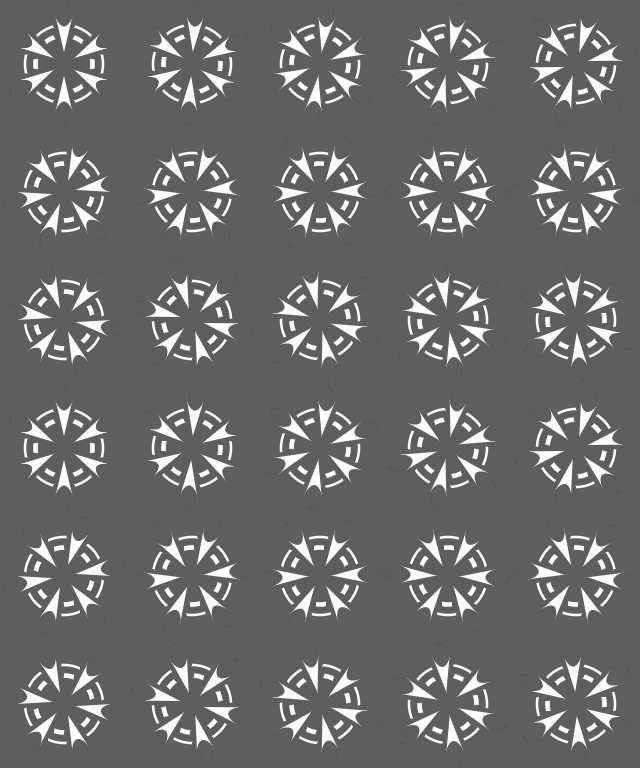
A WebGL 1 fragment shader for this pattern:

```glsl
precision highp float;
// A 5 by 6 grid of white wheels on grey: six notched arrowheads point inward,
// with a thin and a thick arc in each gap. Folding the polar angle repeats the
// sixth; each wheel turns 4 degrees further clockwise, in reading order.

uniform vec2 u_resolution;

// Arrowhead along +y, its tip toward the centre and a curved notch at its tail.
float arrowhead(vec2 p) {
  float x = abs(p.x);
  float side = (x - 0.235 * (p.y - 12.0)) * 0.973;
  float notch = (p.y - 37.5 - 0.125 * x * x) / sqrt(1.0 + 0.0625 * x * x);
  return max(side, notch);
}

// Arc of given radius; size holds half its thickness and half its length.
float arcBand(float r, float angle, float radius, vec2 size) {
  return max(abs(r - radius) - size.x, r * angle - size.y);
}

float coverage(float d, float pixel) {
  return clamp(0.5 - d / pixel, 0.0, 1.0);
}

void main() {
  // Each cell is 128 units wide, centred on its wheel.
  vec2 grid = gl_FragCoord.xy / u_resolution * vec2(5.0, 6.0);
  vec2 cell = floor(grid);
  vec2 p = (fract(grid) - 0.5) * 128.0;
  float pixel = 768.0 / u_resolution.y;

  // Turn the wheel, then fold it into one sixth around an arrow.
  float index = (5.0 - cell.y) * 5.0 + cell.x;
  float turn = radians(4.0) * index;
  float r = length(p);
  float angle = atan(p.x, p.y + 1e-4) - turn;
  float sector = radians(60.0);
  float fold = mod(angle + 0.5 * sector, sector) - 0.5 * sector;
  float gapAngle = 0.5 * sector - abs(fold);
  vec2 q = r * vec2(sin(fold), cos(fold));

  // White arrows and arcs.
  float wheel = arrowhead(q);
  wheel = min(wheel, arcBand(r, gapAngle, 39.0, vec2(1.25, 9.5)));
  wheel = min(wheel, arcBand(r, gapAngle, 28.5, vec2(2.3, 5.0)));

  // Faint petal outlines beyond the arrows, broken up by layered sines.
  float petal = abs(length((q - vec2(0.0, 48.0)) / vec2(6.5, 14.0)) - 1.0) * 6.5;
  float wear = sin(p.x * 0.31 + index * 1.7) + sin(p.y * 0.37 - index * 2.3)
             + 0.6 * sin((p.x + p.y) * 1.1);
  float trace = coverage(petal - 0.3, pixel) * smoothstep(0.0, 0.8, wear)
              * smoothstep(42.0, 46.0, r);

  vec3 color = mix(vec3(0.37), vec3(0.31), 0.7 * trace);
  color = mix(color, vec3(0.99), coverage(wheel, pixel));
  gl_FragColor = vec4(color, 1.0);
}
```
